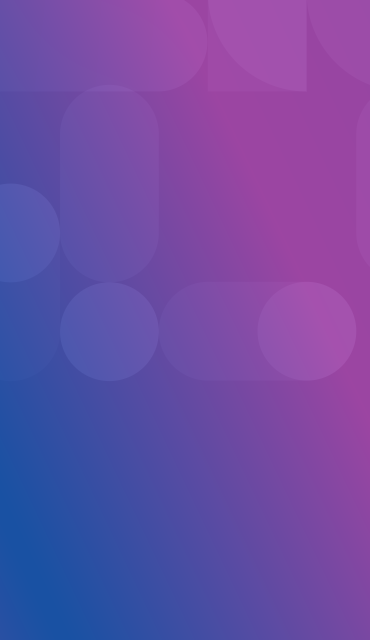
Give the GLSL for this background, as a Shadertoy shader.

```glsl
// Signed distance to a capsule of half a cell radius from a to b
float capsule(vec2 p, vec2 a, vec2 b) {
    vec2 axis = b - a;
    float h = clamp(dot(p - a, axis) / max(dot(axis, axis), 1e-4), 0.0, 1.0);
    return length(p - a - axis * h) - 0.5;
}

float disc(vec2 p, vec2 center, float radius) {
    return length(p - center) - radius;
}

float square(vec2 p, vec2 center) {
    vec2 q = abs(p - center) - 0.5;
    return length(max(q, 0.0)) + min(max(q.x, q.y), 0.0);
}

// Antialiased coverage of a shape
float cover(float d, float pixel) {
    return clamp(0.5 - d / pixel, 0.0, 1.0);
}

void mainImage(out vec4 fragColor, in vec2 fragCoord) {
    // One unit is one grid cell
    float pixel = 6.481 / iResolution.y;
    vec2 p = fragCoord * pixel;

    // Diagonal blue to magenta gradient, folding softly at both ends
    float along = dot(p - vec2(0.17, 1.0), vec2(0.904, 0.428)) / 3.75;
    float t = sqrt(along * along + 0.001);
    t = min(t, 1.0) - 0.08 * max(t - 1.0, 0.0);
    vec3 color = mix(vec3(0.08, 0.32, 0.64), vec3(0.61, 0.27, 0.635), t);
    vec3 tint = mix(vec3(0.35, 0.60, 0.95), vec3(0.85, 0.60, 0.95), t);

    // Upright capsules
    float veil = 0.04 * cover(capsule(p, vec2(0.108, 3.122), vec2(0.108, 4.122)), pixel);
    for (int i = 0; i < 2; i++) {
        float x = 1.108 + 3.0 * float(i);
        veil += 0.075 * cover(capsule(p, vec2(x, 4.122), vec2(x, 5.122)), pixel);
    }

    // Lying capsules, the upper one brighter toward its round end
    veil += 0.06 * cover(capsule(p, vec2(2.108, 3.127), vec2(3.108, 3.127)), pixel);
    veil += mix(0.06, 0.10, smoothstep(0.0, 2.1, p.x))
          * cover(capsule(p, vec2(-1.0, 6.055), vec2(1.6, 6.055)), pixel);

    // Bright discs
    veil += 0.11 * cover(disc(p, vec2(0.108, 4.122), 0.5), pixel);
    veil += 0.14 * cover(disc(p, vec2(1.108, 3.122), 0.5), pixel);
    veil += 0.09 * cover(disc(p, vec2(3.108, 3.127), 0.5), pixel);

    // Square tile and the quarter discs along the top
    veil += 0.06 * cover(square(p, vec2(2.605, 6.055)), pixel);
    for (int i = 0; i < 2; i++) {
        vec2 corner = vec2(3.105 + float(i), 6.555);
        float quarter = max(disc(p, corner, 1.0), p.x - corner.x);
        veil += 0.08 * cover(quarter, pixel);
    }

    fragColor = vec4(mix(color, tint, veil), 1.0);
}
```
